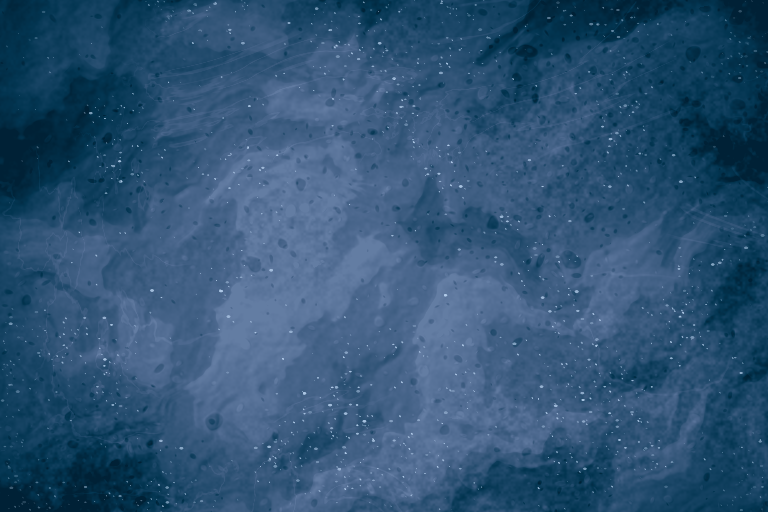
Write a WebGL 2 fragment shader that draws this texture.

```glsl
#version 300 es
precision highp float;
// Churning blue water: folded splash sheets, droplets, froth and glints in a dim pool of light.

uniform vec2 u_resolution;
out vec4 fragColor;

const vec3 RAMP[6] = vec3[6](
    vec3(0.00, 0.13, 0.21), vec3(0.01, 0.21, 0.32), vec3(0.11, 0.28, 0.41),
    vec3(0.22, 0.35, 0.49), vec3(0.30, 0.41, 0.56), vec3(0.39, 0.49, 0.64));
const vec3 GLINT_COLOR = vec3(0.76, 0.86, 0.97);
const vec2 LIGHT_CENTER = vec2(0.47, 0.43);   // fraction of the canvas
const vec2 LIGHT_RADIUS = vec2(0.50, 0.63);
const float LIGHT_PEAK = 3.85;                // in ramp steps
const float LIGHT_FALLOFF = 2.3;
const float FLOW_TILT = 0.38;                 // radians
const float WARP = 0.38;
const float SWELL_GAIN = 2.6;
const float RELIEF_GAIN = 7.0;
const float RELIEF_STEP = 0.009;
const float FROTH_GAIN = 1.5;

float hash(vec2 p) {
    vec3 q = fract(p.xyx * vec3(0.1031, 0.1030, 0.0973));
    q += dot(q, q.yzx + 33.33);
    return fract((q.x + q.y) * q.z);
}

vec2 hash2(vec2 p) {
    return vec2(hash(p), hash(p + 71.7));
}

mat2 rotation(float a) {
    return mat2(cos(a), sin(a), -sin(a), cos(a));
}

float noise(vec2 p) {
    vec2 i = floor(p), f = fract(p);
    f = f * f * (3.0 - 2.0 * f);
    return mix(mix(hash(i), hash(i + vec2(1, 0)), f.x),
               mix(hash(i + vec2(0, 1)), hash(i + vec2(1, 1)), f.x), f.y);
}

float fbm(vec2 p) {
    float sum = 0.0, amp = 0.5;
    for (int i = 0; i < 5; i++) {
        sum += amp * noise(p);
        p = rotation(0.65) * p * 2.03 + 17.3;
        amp *= 0.5;
    }
    return sum / 0.97;
}

// Water height, folded over itself by a second noise field
float splash(vec2 p) {
    vec2 fold = vec2(fbm(p * 3.5 + 3.1), fbm(p * 3.5 + 41.7)) - 0.5;
    return fbm((p + WARP * fold) * vec2(4.0, 6.0) + 11.0);
}

// Tone offset of one layer of jittered droplets, each with a lit rim
float droplets(vec2 p, float cells, float density, float darkShare) {
    vec2 g = p * cells, id = floor(g);
    vec2 rnd = hash2(id + cells), kind = hash2(id + cells + 19.0);
    vec2 d = fract(g) - 0.5 - (rnd - 0.5) * 0.46;
    d = rotation(kind.x * 6.28) * d * vec2(1.0, 1.0 + 0.6 * rnd.y);
    float radius = mix(0.09, 0.25, kind.y * kind.y);
    float aa = 1.2 * cells / u_resolution.y;
    float dist = length(d) - radius;
    float body = 1.0 - smoothstep(-aa, aa, dist);
    float rim = 1.0 - smoothstep(0.0, 0.04 + aa, abs(dist));
    float facing = dot(normalize(d + 1e-4), vec2(-0.5, 0.86));
    float tone = kind.x < darkShare ? -1.15 : 0.55;
    return step(hash(id + cells + 53.0), density) * (tone * body + 0.45 * rim * facing);
}

// Tiny bright points
float glints(vec2 p, float cells, float density) {
    vec2 g = p * cells, id = floor(g);
    vec2 d = fract(g) - 0.5 - (hash2(id + 5.0) - 0.5) * 0.5;
    float radius = mix(0.08, 0.24, hash(id + 29.0));
    float aa = cells / u_resolution.y;
    float spot = 1.0 - smoothstep(radius - 0.5 * aa, radius + 0.5 * aa, length(d * vec2(0.8, 1.2)));
    return spot * step(hash(id + 87.0), density) * mix(0.3, 1.0, hash(id + 61.0));
}

void main() {
    vec2 uv = gl_FragCoord.xy / u_resolution;
    vec2 p = gl_FragCoord.xy / u_resolution.y;
    vec2 flow = rotation(-FLOW_TILT) * p;

    // Pool of light with a ragged edge
    vec2 ragged = vec2(noise(p * 3.0 + 8.0), noise(p * 3.0 + 27.0)) - 0.5;
    vec2 away = (uv + 0.14 * ragged - LIGHT_CENTER) / LIGHT_RADIUS;
    float light = max(LIGHT_PEAK - LIGHT_FALLOFF * dot(away, away), -0.1);
    float lit = smoothstep(0.0, 3.0, light);

    // Swells, pale sheets, hollows and the shading of their folds
    float height = splash(flow);
    float slope = height - splash(flow + RELIEF_STEP * vec2(-0.4, 0.9));
    float tone = light + SWELL_GAIN * (height - 0.5);
    tone += 0.6 * smoothstep(0.585, 0.615, height) * lit;
    tone -= 0.55 * smoothstep(0.43, 0.39, height);
    tone += clamp(RELIEF_GAIN * slope, -0.8, 0.8) * mix(0.5, 1.0, lit);

    // Thin strands thrown along the flow
    float strand = abs(fbm(flow * vec2(5.0, 8.0) + 4.0 * ragged) - 0.5);
    tone += 0.5 * (1.0 - smoothstep(0.004, 0.022, strand)) * smoothstep(0.45, 0.65, noise(p * 5.0 + 60.0));

    // Droplets gather in clumps, darker toward the top
    float clump = smoothstep(0.3, 0.75, noise(p * 4.5 + 90.0));
    float darkShare = mix(0.35, 0.85, uv.y);
    vec2 bent = p + 0.012 * (vec2(noise(p * 38.0), noise(p * 38.0 + 50.0)) - 0.5);
    float drops = droplets(bent, 13.0, 0.10 + 0.22 * clump, darkShare)
                + droplets(rotation(0.5) * bent, 24.0, 0.10 + 0.35 * clump, darkShare)
                + droplets(rotation(1.1) * bent, 44.0, 0.10 + 0.40 * clump, darkShare);
    tone += drops * mix(0.45, 0.85, lit);

    // Froth in patches over a faint overall grain
    float froth = smoothstep(0.42, 0.68, fbm(flow * 4.0 + 130.0));
    float grain = noise(p * 110.0) * 0.6 + noise(p * 210.0 + 9.0) * 0.4 - 0.5;
    tone += FROTH_GAIN * grain * mix(0.3, 1.0, froth);

    // Ramp lookup, then glints on top
    tone = clamp(tone, 0.0, 4.999);
    int k = int(tone);
    vec3 color = mix(RAMP[k], RAMP[k + 1], fract(tone));
    float cluster = smoothstep(0.5, 0.85, noise(p * 9.0 + 200.0));
    float glint = glints(p, 75.0, 0.012 + 0.13 * cluster)
                + glints(rotation(0.8) * p, 125.0, 0.012 + 0.12 * cluster);
    color = mix(color, GLINT_COLOR, min(glint, 1.0) * mix(0.3, 0.85, lit));
    fragColor = vec4(color, 1.0);
}
```
